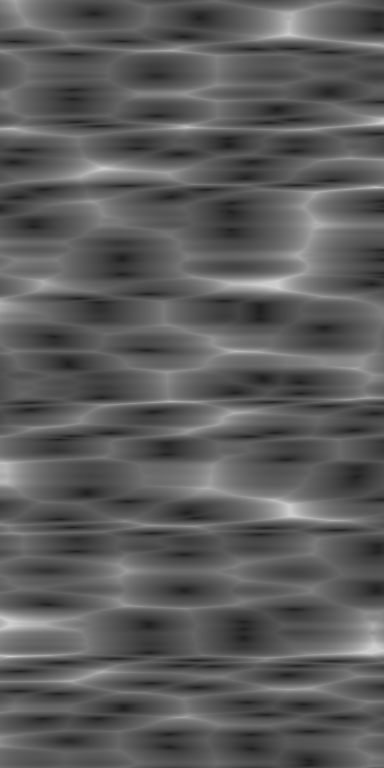
Write a WebGL 1 fragment shader that draws this texture.

```glsl
precision highp float;
// Grey rippled surface: a cellular distance field of flat, wide cells gives
// dark lenses with thin bright creases. Its height axis is bent by layered
// gradient noise, which squeezes some cells and draws others into streaks.

uniform vec2 u_resolution;

const vec2 CELL_COUNT = vec2(4.0, 26.0);  // cells across and up the canvas
const vec2 WARP_SCALE = vec2(0.3, 9.0);   // coarsest warp waves
const float WARP_HEIGHT = 2.9;            // warp strength in cell heights

vec2 hash2(vec2 p) {
  vec3 h = fract(p.xyx * vec3(0.1031, 0.1030, 0.0973));
  h += dot(h, h.yzx + 33.33);
  return fract((h.xx + h.yz) * h.zy);
}

float cornerSlope(vec2 corner, vec2 offset) {
  float angle = 6.28318 * hash2(corner).x;
  return dot(vec2(cos(angle), sin(angle)), offset);
}

float gradientNoise(vec2 p) {
  vec2 i = floor(p);
  vec2 f = p - i;
  vec2 blend = f * f * f * (f * (f * 6.0 - 15.0) + 10.0);
  vec2 e = vec2(1.0, 0.0);
  float low = mix(cornerSlope(i, f), cornerSlope(i + e, f - e), blend.x);
  float high = mix(cornerSlope(i + e.yx, f - e.yx),
                   cornerSlope(i + e.xx, f - e.xx), blend.x);
  return mix(low, high, blend.y);
}

// Octaves grow finer in height but hardly in width, to stay streaky.
float streakNoise(vec2 p) {
  float sum = 0.0;
  float weight = 1.0;
  for (int octave = 0; octave < 4; octave++) {
    sum += weight * gradientNoise(p);
    p = p * vec2(1.3, 2.0) + vec2(17.3, 41.7);
    weight *= 0.47;
  }
  return sum;
}

// Distance to the nearest scattered cell centre.
float cellDistance(vec2 p) {
  vec2 base = floor(p);
  float nearest = 9.0;
  for (int y = -2; y <= 2; y++) {
    for (int x = -2; x <= 2; x++) {
      vec2 cell = base + vec2(float(x), float(y));
      vec2 toCentre = cell + hash2(cell + 61.0) - p;
      nearest = min(nearest, dot(toCentre, toCentre));
    }
  }
  return sqrt(nearest);
}

// Dark centres, a broad mid grey plateau, glowing creases.
float toneCurve(float d) {
  return 0.12 + d * (0.85 + d * (-1.18 + d * 1.05));
}

void main() {
  vec2 uv = gl_FragCoord.xy / u_resolution;
  vec2 cellPoint = uv * CELL_COUNT;
  cellPoint.y += WARP_HEIGHT * streakNoise(uv * WARP_SCALE + 5.0);
  float grey = min(toneCurve(cellDistance(cellPoint + 20.0)), 0.8);
  gl_FragColor = vec4(vec3(grey), 1.0);
}
```
